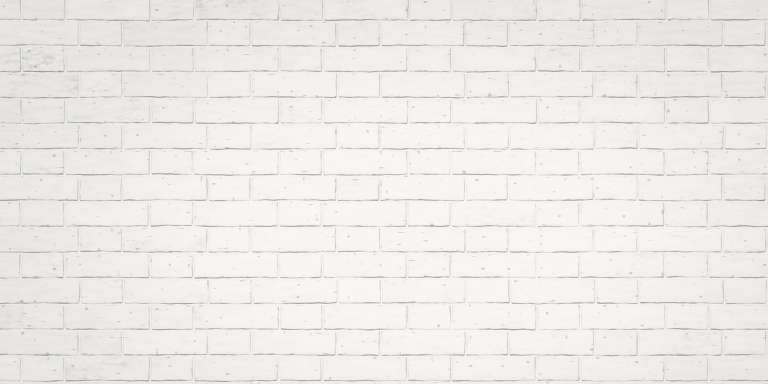
Write a Shadertoy shader that draws this texture.

```glsl
// White painted brick wall in Flemish bond: long and short bricks alternate
// in each course. Box distances give the joints; gradient noise breaks the
// edges, streaks the paint and stains some bricks; the border is shaded.

#define COURSE_H 0.0671     // course height, canvas height = 1
#define COURSE_TOP 0.0545   // first joint below the top edge
#define PERIOD 0.3354       // one short plus one long brick
#define SHORT_W 0.113       // width of a short brick
#define BOND_SHIFT 0.1845   // shift of every second course
#define HALF_GAP 0.0022     // half the mortar width
#define LINE_W 0.0016       // half width of the shadow line
#define LINE_DARK 0.25      // depth of the shadow line
#define STREAKS 0.03        // strength of the paint texture
#define STAINS 0.11         // strength of the grey patches
#define BORDER_DARK 0.062   // shading towards the border

const vec3 PAINT = vec3(0.973, 0.966, 0.956);
const vec3 SHADE_TINT = vec3(0.995, 1.0, 0.992);

vec2 hash2(vec2 p) {
    vec3 a = fract(p.xyx * vec3(0.1031, 0.1030, 0.0973));
    a += dot(a, a.yzx + 33.33);
    return fract((a.xx + a.yz) * a.zy);
}

float corner(vec2 cell, vec2 f, vec2 o) {
    float angle = 6.2832 * hash2(cell + o).x;
    return dot(vec2(cos(angle), sin(angle)), f - o);
}

// Gradient noise, about -0.7 to 0.7
float gnoise(vec2 p) {
    vec2 i = floor(p), f = p - i;
    vec2 u = f * f * f * (f * (f * 6.0 - 15.0) + 10.0);
    float low = mix(corner(i, f, vec2(0, 0)), corner(i, f, vec2(1, 0)), u.x);
    float high = mix(corner(i, f, vec2(0, 1)), corner(i, f, vec2(1, 1)), u.x);
    return mix(low, high, u.y);
}

float fbm(vec2 p) {
    float sum = 0.0, amp = 1.0;
    for (int i = 0; i < 4; i++) {
        sum += amp * gnoise(p);
        p = p * 2.03 + 17.3;
        amp *= 0.55;
    }
    return sum;
}

float roundBox(vec2 q, vec2 halfSize, float r) {
    vec2 d = abs(q) - halfSize + r;
    return length(max(d, 0.0)) + min(max(d.x, d.y), 0.0) - r;
}

// Finds the brick at p (y down): local position, half size and id
void findBrick(vec2 p, out vec2 q, out vec2 halfSize, out vec2 id) {
    float v = (p.y - COURSE_TOP) / COURSE_H;
    float course = floor(v);
    float shift = 0.207 + BOND_SHIFT * mod(course, 2.0);
    shift += 0.004 * (hash2(vec2(course + 40.0, 7.0)).x - 0.5);
    float u = (p.x - shift) / PERIOD;
    float x = fract(u) * PERIOD;
    bool isShort = x < SHORT_W;
    float width = isShort ? SHORT_W : PERIOD - SHORT_W;
    float start = isShort ? 0.0 : SHORT_W;
    id = vec2(2.0 * floor(u) + (isShort ? 0.0 : 1.0), course) + 50.0;
    q = vec2(x - start - 0.5 * width, (fract(v) - 0.5) * COURSE_H);
    halfSize = 0.5 * vec2(width, COURSE_H) - HALF_GAP;
    halfSize -= 0.001 * hash2(id + 9.0);
}

void mainImage(out vec4 fragColor, in vec2 fragCoord) {
    vec2 uv = fragCoord / iResolution.xy;
    float px = 1.0 / iResolution.y;
    vec2 p = vec2(fragCoord.x, iResolution.y - fragCoord.y) * px;

    // Slightly uneven courses and rough edges
    vec2 warp = 0.003 * vec2(gnoise(p * 7.0), gnoise(p * 6.0 + 31.0));
    warp += 0.002 * vec2(gnoise(p * 45.0), gnoise(p * 40.0 + 53.0));
    vec2 q, halfSize, id;
    findBrick(p + warp, q, halfSize, id);
    vec2 rnd = hash2(id);
    float d = roundBox(q, halfSize, 0.004);
    float brick = 1.0 - smoothstep(-px, px, d);

    // Broken shadow lines: dark below, weaker on the right, faint elsewhere
    vec2 inset = halfSize - abs(q);
    float sideEdge = q.x > 0.0 ? 0.5 : 0.16;
    float edge = inset.y < inset.x ? (q.y > 0.0 ? 1.0 : 0.06) : sideEdge;
    float wear = smoothstep(-0.5, 0.5, gnoise(p * vec2(14.0, 20.0) + rnd * 9.0)
        + 0.6 * gnoise(p * 60.0));
    float w = max(LINE_W, 0.5 * px);
    float line = (1.0 - smoothstep(w - 0.5 * px, w + 0.5 * px, abs(d))) * LINE_W / w;
    float soft = exp(-abs(d) / 0.004) * 0.025;
    float shadow = edge * (LINE_DARK * line * mix(0.2, 1.1, wear) + soft);

    // Border shading, weakest right of and below the middle
    float border = smoothstep(0.2, 0.75, length((uv - vec2(0.55, 0.4)) * vec2(1.1, 0.95)));

    // Brushed paint, grey patches on some bricks, small pits near the edges
    float streak = fbm(p * vec2(14.0, 60.0) + rnd * 30.0);
    float patchy = smoothstep(0.0, 0.7, fbm(p * vec2(7.0, 13.0) + rnd * 20.0));
    float grain = smoothstep(-0.4, 0.6, fbm(p * vec2(45.0, 90.0)));
    float stain = patchy * grain * smoothstep(0.5, 0.9, rnd.x) * (0.25 + 0.75 * border);
    float nearEdge = exp(min(d, 0.0) / 0.008);
    float pit = smoothstep(0.42, 0.6, gnoise(p * vec2(60.0, 95.0) + 11.0) + 0.1 * nearEdge);

    float tone = 1.0 - BORDER_DARK * border - shadow;
    tone -= brick * (STREAKS * max(streak, -0.2) * (0.4 + 0.6 * border) + STAINS * stain);
    tone -= brick * (0.14 * pit + 0.015 * rnd.y * (0.3 + border));
    vec3 color = PAINT * tone * mix(vec3(1.0), SHADE_TINT, clamp((1.0 - tone) * 6.0, 0.0, 1.0));
    fragColor = vec4(clamp(color, 0.0, 1.0), 1.0);
}
```
